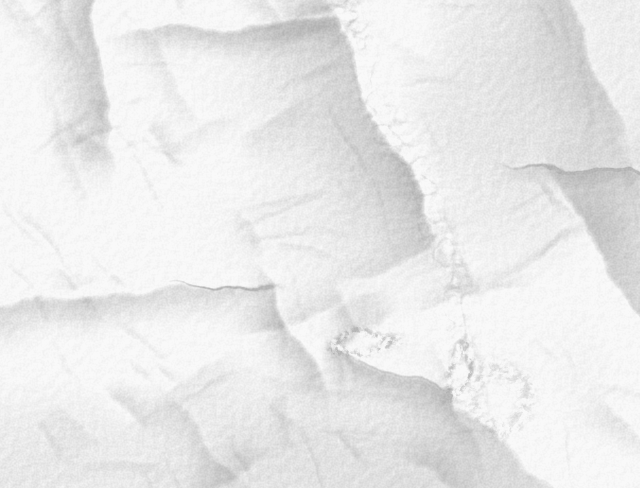
Reproduce this texture procedurally as a Shadertoy shader.

```glsl
vec2 hash2(vec2 p) {
    vec3 h = fract(p.xyx * vec3(0.1031, 0.1030, 0.0973));
    h += dot(h, h.yzx + 33.33);
    return fract((h.xx + h.yz) * h.zy);
}

float gradientAt(vec2 cell, vec2 offset) {
    float angle = 6.2832 * hash2(cell).x;
    return dot(vec2(cos(angle), sin(angle)), offset);
}

float gradientNoise(vec2 p) {
    vec2 i = floor(p), f = fract(p);
    vec2 u = f * f * f * (f * (f * 6.0 - 15.0) + 10.0);
    vec2 e = vec2(0.0, 1.0);
    return mix(mix(gradientAt(i, f), gradientAt(i + e.yx, f - e.yx), u.x),
               mix(gradientAt(i + e.xy, f - e.xy), gradientAt(i + 1.0, f - 1.0), u.x), u.y);
}

float fbm(vec2 p) {
    float sum = 0.0, amp = 0.7;
    for (int i = 0; i < 5; i++) {
        sum += amp * gradientNoise(p);
        p = mat2(1.6, 1.2, -1.2, 1.6) * p + 7.3;
        amp *= 0.5;
    }
    return sum;
}

// Crease from a to b: shadow on one side (sign of width), glint on the other
float fold(vec2 p, vec2 a, vec2 b, float width, float depth, float ink) {
    float len = length(b - a);
    vec2 axis = (b - a) / len;
    float x = dot(p - a, axis);
    float d = dot(p - a, vec2(-axis.y, axis.x)) * sign(width);
    float w = abs(width);
    float along = smoothstep(-0.03, 0.3 * len, x) * (1.0 - smoothstep(0.7 * len, len + 0.03, x));
    float shadow = smoothstep(-0.005, 0.01, d) * exp(-d * d / (w * w));
    float glint = (1.0 - smoothstep(-0.006, 0.002, d)) * exp(min(d, 0.0) / (0.35 * w));
    float line = ink * exp(-d * d / 0.00001);
    return along * (depth * (0.35 * glint - shadow) - line);
}

// Speckled worn rim of an ellipse
float scuff(vec2 p, vec2 centre, vec2 radius, float angle) {
    vec2 q = mat2(cos(angle), -sin(angle), sin(angle), cos(angle)) * (p - centre);
    float rim = length(q / radius) - 1.0;
    return exp(-7.0 * rim * rim) * smoothstep(-0.2, 0.3, fbm(p * 70.0));
}

void mainImage(out vec4 fragColor, in vec2 fragCoord) {
    vec2 uv = fragCoord / iResolution.y;
    vec2 p = uv + 0.035 * vec2(fbm(uv * 6.0), fbm(uv * 6.0 + 19.0));

    // Broad light and shade
    float tone = 0.975 + 0.06 * fbm(p * 2.3 + 4.0);
    tone -= 0.075 * (1.0 - smoothstep(0.05, 0.34, p.y)) * (1.0 - smoothstep(0.8, 1.15, p.x));
    tone -= 0.06 * smoothstep(0.75, 0.95, p.x) * smoothstep(0.38, 0.58, p.y);

    // Main folds
    tone += fold(p, vec2(0.62, 1.12), vec2(0.94, 0.42), -0.16, 0.16, 0.0);
    tone += fold(p, vec2(0.17, 1.25), vec2(0.23, 0.6), -0.07, 0.17, 0.0);
    tone += fold(p, vec2(0.2, 0.94), vec2(0.76, 0.96), -0.045, 0.16, 0.0);
    tone += fold(p, vec2(-0.25, 0.35), vec2(0.56, 0.42), -0.06, 0.13, 0.0);
    tone += fold(p, vec2(0.35, 0.41), vec2(0.57, 0.41), -0.02, 0.04, 0.24);
    tone += fold(p, vec2(0.53, 0.45), vec2(0.68, 0.18), -0.05, 0.14, 0.0);
    tone += fold(p, vec2(0.65, 0.29), vec2(0.97, 0.18), -0.05, 0.15, 0.1);
    tone += fold(p, vec2(1.02, 0.67), vec2(1.42, 0.63), -0.03, 0.1, 0.24);
    tone += fold(p, vec2(1.1, 0.69), vec2(1.4, 0.2), 0.12, 0.14, 0.0);
    tone += fold(p, vec2(0.86, 0.25), vec2(1.28, -0.12), -0.18, 0.11, 0.0);
    tone += fold(p, vec2(1.12, 1.14), vec2(1.3, 0.68), -0.12, 0.1, 0.0);

    // Scattered folds, mostly falling to the right or lying flat; later ones are fine wrinkles
    for (int i = 0; i < 110; i++) {
        float n = float(i);
        float fine = step(40.0, n);
        vec2 place = hash2(vec2(n, 3.7)) * vec2(1.4, 1.05);
        vec2 shape = hash2(vec2(n, 21.3));
        vec2 kind = hash2(vec2(n, 47.9));
        float angle = (kind.x < 0.6 ? -1.05 : 0.2) + 0.9 * (shape.x - 0.5);
        vec2 reach = (0.04 + 0.11 * shape.y) * mix(1.0, 0.6, fine) * vec2(cos(angle), sin(angle));
        float side = kind.y < 0.7 ? -1.0 : 1.0;
        float width = side * mix(0.015 + 0.04 * shape.x, 0.006 + 0.008 * shape.x, fine);
        tone += fold(p, place - reach, place + reach, width, 0.035 + 0.05 * kind.y, 0.0);
    }

    // Crinkled ridge
    float relief = fbm(uv * 55.0) - fbm(uv * 55.0 + vec2(0.3, -0.3));
    float ridge = (p.x - min(0.7 + 0.42 * (1.0 - p.y), 0.94)) / 0.03;
    float crinkle = exp(-ridge * ridge) * smoothstep(0.12, 0.28, p.y);
    float crack = 1.0 - smoothstep(0.0, 0.12, abs(gradientNoise(p * 22.0)));
    tone += crinkle * (0.07 * relief - 0.07 * crack);

    // Worn patches
    tone -= 0.2 * scuff(p, vec2(0.745, 0.295), vec2(0.06, 0.02), 0.15);
    tone -= 0.2 * scuff(p, vec2(0.94, 0.24), vec2(0.018, 0.045), -0.3);
    tone -= 0.11 * scuff(p, vec2(1.02, 0.18), vec2(0.045, 0.065), 0.3);

    // Paper grain, calmer in the bright areas
    tone = clamp(tone, 0.72, 0.97);
    float grain = 0.05 * relief + 0.05 * gradientNoise(uv * 230.0);
    tone += grain * mix(1.0, 0.6, smoothstep(0.9, 0.97, tone));
    fragColor = vec4(vec3(min(tone, 0.975)), 1.0);
}
```
